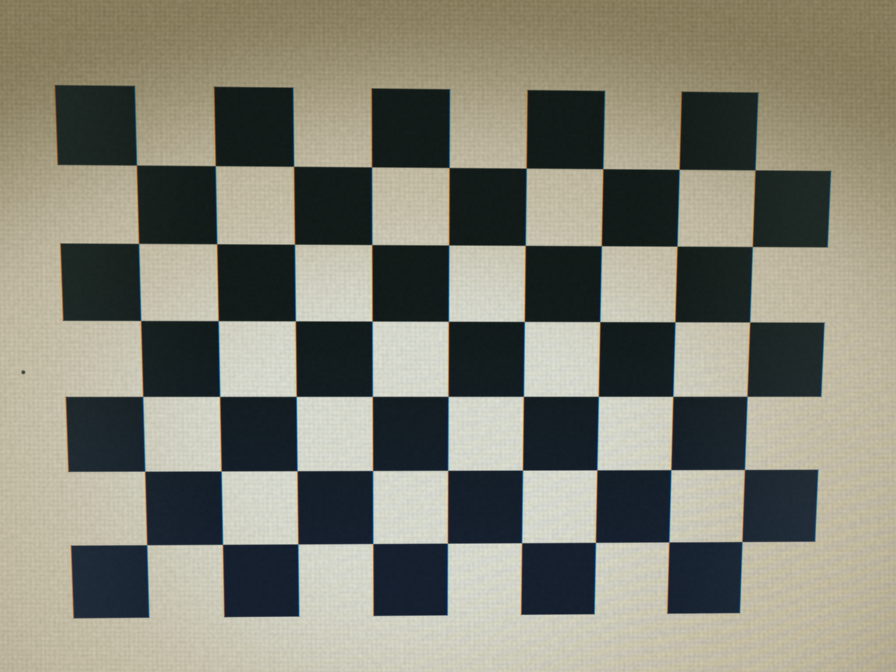
This pattern is drawn by a WebGL 2 fragment shader. Its source:

```glsl
#version 300 es
precision highp float;

// A ten by seven checkerboard glowing on a screen, seen slightly askew.
// A projective map carries canvas points to board cells; box distances draw
// the dark squares, and gradients, weave and noise give the uneven backlight.

uniform vec2 u_resolution;
out vec4 outColor;

// Board corners, in units of canvas height
const vec2 TOP_LEFT     = vec2(0.0816, 0.8733);
const vec2 TOP_RIGHT    = vec2(1.2413, 0.8611);
const vec2 BOTTOM_LEFT  = vec2(0.1094, 0.0799);
const vec2 BOTTOM_RIGHT = vec2(1.2083, 0.0885);
const vec2 CELLS = vec2(10.0, 7.0);

const vec3 GLOW_COLOR  = vec3(0.835, 0.845, 0.80);
const vec3 WARM_COLOR  = vec3(0.76, 0.73, 0.64);
const vec3 OLIVE_COLOR = vec3(0.53, 0.49, 0.365);
const vec3 BLACK_COLOR = vec3(0.07, 0.105, 0.095);
const vec3 NAVY_COLOR  = vec3(0.085, 0.125, 0.185);
const vec3 SIDE_LIFT   = vec3(0.05, 0.055, 0.05);

const vec2  GLOW_CENTER  = vec2(0.47, 0.38);
const float EDGE_BLUR    = 0.008;  // in cells
const float COLOR_FRINGE = 0.007;  // in cells
const float WEAVE_FREQ   = 144.0;  // screen dots per canvas height
const float WEAVE_AMOUNT = 0.010;
const float GRAIN_AMOUNT = 0.035;
const float MOIRE_AMOUNT = 0.014;
const vec2  SPECK_CENTER = vec2(0.0347, 0.446);
const float SPECK_RADIUS = 0.0022;
const float TAU = 6.28318;

float cross2(vec2 a, vec2 b) { return a.x * b.y - a.y * b.x; }

// Projective map from the unit square (v downward) to the board's corners
mat3 boardToCanvas() {
    vec2 d1 = TOP_RIGHT - BOTTOM_RIGHT;
    vec2 d2 = BOTTOM_LEFT - BOTTOM_RIGHT;
    vec2 s = TOP_LEFT - TOP_RIGHT + BOTTOM_RIGHT - BOTTOM_LEFT;
    float g = cross2(s, d2) / cross2(d1, d2);
    float h = cross2(d1, s) / cross2(d1, d2);
    return mat3(vec3(TOP_RIGHT * (1.0 + g) - TOP_LEFT, g),
                vec3(BOTTOM_LEFT * (1.0 + h) - TOP_LEFT, h),
                vec3(TOP_LEFT, 1.0));
}

vec2 hashGradient(vec2 cell) {
    vec3 q = fract(cell.xyx * vec3(0.1031, 0.1030, 0.0973));
    q += dot(q, q.yzx + 33.33);
    float angle = TAU * fract((q.x + q.y) * q.z);
    return vec2(cos(angle), sin(angle));
}

float gradientNoise(vec2 p) {
    vec2 i = floor(p), f = fract(p);
    vec2 u = f * f * f * (f * (f * 6.0 - 15.0) + 10.0);
    vec2 e = vec2(0.0, 1.0);
    float a = dot(hashGradient(i), f);
    float b = dot(hashGradient(i + e.yx), f - e.yx);
    float c = dot(hashGradient(i + e.xy), f - e.xy);
    float d = dot(hashGradient(i + e.yy), f - e.yy);
    return mix(mix(a, b, u.x), mix(c, d, u.x), u.y);
}

// Signed distance to the nearest dark square: even rows, then odd rows
float checkerDistance(vec2 cell) {
    float nearest = 1e3;
    for (int k = 0; k < 2; k++) {
        float parity = float(k);
        vec2 last = floor((CELLS - 1.0 - parity) * 0.5);
        vec2 index = clamp(round((cell - 0.5 - parity) * 0.5), vec2(0.0), last);
        vec2 d = abs(cell - 0.5 - parity - 2.0 * index) - 0.5;
        nearest = min(nearest, max(d.x, d.y));
    }
    return nearest;
}

float darkCover(vec2 cell, float width) {
    return 1.0 - smoothstep(-width, width, checkerDistance(cell));
}

void main() {
    vec2 p = gl_FragCoord.xy / u_resolution.y;
    vec2 uv = gl_FragCoord.xy / u_resolution;
    vec3 board = inverse(boardToCanvas()) * vec3(p, 1.0);
    vec2 cell = CELLS * board.xy / board.z;

    // Uneven backlight: bright core, warm sides, olive top
    vec2 offset = uv - GLOW_CENTER;
    float falloff = length(offset * vec2(0.85, offset.y > 0.0 ? 1.15 : 0.7));
    vec3 light = mix(GLOW_COLOR, WARM_COLOR, smoothstep(0.14, 0.42, falloff));
    light = mix(light, OLIVE_COLOR, smoothstep(0.39, 0.74, falloff));

    // Screen weave and diagonal tinted bands, stronger toward lower right
    vec2 dots = sin(TAU * WEAVE_FREQ * (p + 0.01 * p.yx));
    light += WEAVE_AMOUNT * (dots.x + dots.y) * vec3(1.0, 0.8, 1.1);
    float wobble = gradientNoise(p * 4.0);
    float band = sin(TAU * (46.0 * p.y - 13.0 * p.x + 1.5 * wobble));
    float bandFade = smoothstep(0.75, 0.1, uv.y) * smoothstep(0.1, 0.8, uv.x);
    light += MOIRE_AMOUNT * band * bandFade * vec3(0.7, 0.5, -1.0);

    // Dark squares: blue below, green-black above, hazier at the sides
    vec3 dark = mix(NAVY_COLOR, BLACK_COLOR, smoothstep(0.12, 0.62, uv.y));
    dark += SIDE_LIFT * smoothstep(0.22, 0.46, abs(uv.x - 0.48));

    // Cover per channel, shifted sideways for a faint colour fringe
    float width = EDGE_BLUR + 0.35 * length(fwidth(cell));
    vec2 fringe = vec2(COLOR_FRINGE, 0.0);
    vec3 cover = vec3(darkCover(cell - fringe, width), darkCover(cell, width),
                      darkCover(cell + fringe, width));
    vec3 color = mix(light, dark, cover);

    // Grain and one dust speck
    float grain = gradientNoise(p * 190.0) + 0.5 * gradientNoise(p * 83.0 + 17.0);
    color += GRAIN_AMOUNT * grain * mix(vec3(1.0), vec3(0.3), cover);
    float speck = smoothstep(2.0, 0.5, length(p - SPECK_CENTER) / SPECK_RADIUS);
    color = mix(color, BLACK_COLOR, 0.75 * speck);
    outColor = vec4(clamp(color, 0.0, 1.0), 1.0);
}
```
